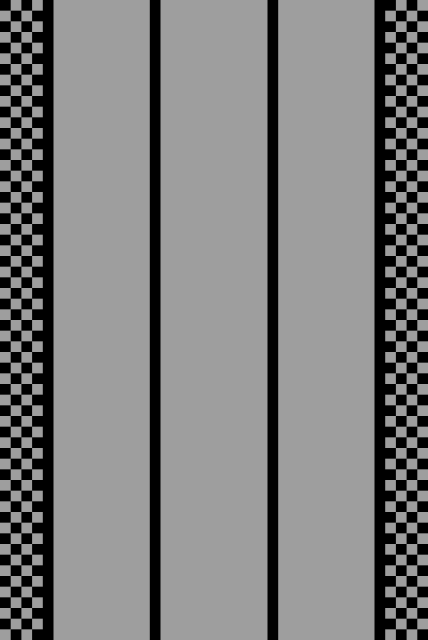
This pattern is drawn by a Shadertoy shader. Its source:

```glsl
// Grey panel with four black vertical bars and checkered borders on both sides.

// Antialiased square wave: +1 on even cells, -1 on odd cells.
vec2 squareWave(vec2 p, vec2 pixel) {
    vec2 edgeDistance = 0.5 - abs(mod(p + 0.5, 2.0) - 1.0);
    return clamp(2.0 * edgeDistance / pixel, -1.0, 1.0);
}

void mainImage(out vec4 fragColor, in vec2 fragCoord) {
    // Grid of 40 by 60 cells over the canvas
    vec2 grid = vec2(40.0, 60.0);
    vec2 pixel = grid / iResolution.xy;
    vec2 cell = fragCoord * pixel;
    float fromCentre = abs(cell.x - 20.0);

    // Bars one cell wide, mirrored about the centre
    float barDistance = abs(mod(fromCentre, 10.0) - 5.5) - 0.5;
    float light = clamp(barDistance / pixel.x + 0.5, 0.0, 1.0);

    // Checkers, four columns outside the outer bars;
    // the first column extends under its bar to keep that edge clean
    float column = 20.0 + sign(cell.x - 20.0) * max(fromCentre, 16.5);
    vec2 wave = squareWave(vec2(column, cell.y), pixel);
    float checker = 0.5 + 0.5 * wave.x * wave.y;
    light *= mix(1.0, checker, step(15.5, fromCentre));

    fragColor = vec4(vec3(0.62) * light, 1.0);
}
```
